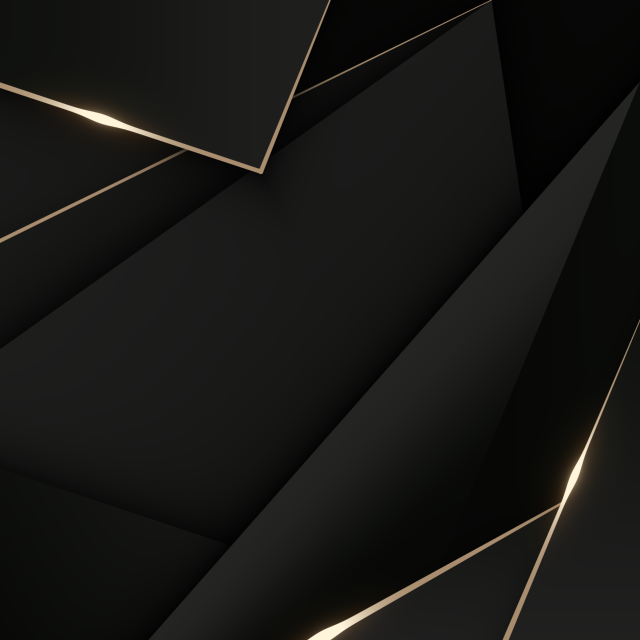
Write a Shadertoy shader that draws this background.

```glsl
#define GOLD vec3(0.66, 0.55, 0.43)
#define SPARK vec3(1.0, 0.96, 0.86)
#define HALO vec3(0.62, 0.40, 0.18)
#define GLINT_REACH 0.085
#define HALO_WIDTH 0.016
#define NO_GLINT vec2(-9.0)
#define APEX vec2(0.768, 1.0)
#define PEAK vec2(1.0, 0.8724)
#define CORNER vec2(0.4076, 0.7318)

// Signed distance to a line, positive on the left of a -> b
float side(vec2 p, vec2 a, vec2 b) {
    vec2 dir = normalize(b - a);
    return dot(p - a, vec2(-dir.y, dir.x));
}

float coverage(float d) {
    float px = 0.75 / min(iResolution.x, iResolution.y);
    return smoothstep(-px, px, d);
}

// Near-black with a faint green tint in the deepest tones
vec3 charcoal(float value) {
    return value * mix(vec3(0.95, 1.08, 0.85), vec3(1.0, 1.0, 0.98), smoothstep(0.03, 0.12, value));
}

// Lays a sheet over the scene, with a soft shadow outside its edge
vec3 sheet(vec3 col, float value, float d, float blur, float strength) {
    col *= 1.0 - strength * exp(-max(-d, 0.0) / blur);
    return mix(col, charcoal(value), coverage(d));
}

// Tapered gold strip with a bright glint and a warm halo
vec3 goldStrip(vec3 col, vec2 p, vec2 a, vec2 b, float widthA, float widthB, vec2 glint) {
    vec2 axis = b - a;
    float t = clamp(dot(p - a, axis) / dot(axis, axis), 0.0, 1.0);
    float d = length(p - a - axis * t);
    float along = dot(p - glint, normalize(axis)) / GLINT_REACH;
    float shine = exp(-along * along);
    float flare = exp(-along * along * 9.0);
    float halfWidth = mix(widthA, widthB, t) + 0.0035 * flare;

    col += HALO * 0.5 * shine * exp(-d / HALO_WIDTH);
    col += SPARK * 0.6 * flare * exp(-d / (HALO_WIDTH * 0.35));
    vec3 metal = mix(GOLD, SPARK, clamp(shine * 1.15, 0.0, 1.0));
    return mix(col, metal, coverage(halfWidth - d));
}

void mainImage(out vec4 fragColor, in vec2 fragCoord) {
    vec2 p = fragCoord / iResolution.xy;

    // Edges of the sheets
    vec2 ribbonStart = vec2(0.0, 0.6237);
    float ribbonEdge = -side(p, ribbonStart, APEX);
    float apexEdge = -side(p, APEX, vec2(0.8164, 0.6706));
    float centerEdge = -side(p, vec2(0.0, 0.4544), APEX);
    float lowerEdge = -side(p, vec2(0.0, 0.268), vec2(0.359, 0.148));
    float diagonal = side(p, PEAK, vec2(0.2318, 0.0));
    float ridge = side(p, PEAK, vec2(0.69, 0.121));

    // Back wall and the band below the thin strip
    vec3 col = charcoal(mix(0.10, 0.028, smoothstep(0.2, 0.6, p.x)));
    float band = mix(0.10, 0.08, p.x);
    col = sheet(col, band, min(ribbonEdge, apexEdge), 0.02, 0.2);

    // Large central sheet
    float slope = p.x * 0.6 + (1.0 - p.y) * 0.5;
    float center = mix(0.118, 0.08, smoothstep(0.15, 0.85, slope));
    col = sheet(col, center, min(centerEdge, apexEdge), 0.05, 0.7);
    col = goldStrip(col, p, ribbonStart, APEX, 0.0030, 0.0006, NO_GLINT);

    // Lower left sheet
    float lower = mix(0.035, 0.10, clamp(p.x * 2.0 + p.y * 1.2, 0.0, 1.0));
    col = sheet(col, lower, lowerEdge, 0.04, 0.6);

    // Folded diagonal: lit face, then shaded face
    float lit = mix(0.142, 0.035, smoothstep(0.0, 0.17 + 0.2 * p.y, diagonal));
    col = sheet(col, lit, diagonal, 0.035, 0.85);
    float shaded = mix(0.028, 0.043, smoothstep(0.75, 1.0, p.x));
    col = mix(col, charcoal(shaded), coverage(ridge));

    // Lower right sheets with their gold strips
    vec2 footStart = vec2(0.497, 0.0);
    vec2 footEnd = vec2(0.880, 0.215);
    vec2 railStart = vec2(0.790, 0.0);
    vec2 railEnd = vec2(1.0, 0.5);
    float railEdge = -side(p, railStart, railEnd);
    float footEdge = min(-side(p, footStart, footEnd), -railEdge);
    col = sheet(col, mix(0.12, 0.07, clamp(p.y * 4.0, 0.0, 1.0)), footEdge, 0.025, 0.35);
    vec2 footTail = footStart - 0.1 * (footEnd - footStart);
    col = goldStrip(col, p, footTail, footEnd, 0.0068, 0.0018, vec2(0.505, 0.005));
    col = sheet(col, mix(0.125, 0.065, clamp(p.y * 2.0, 0.0, 1.0)), railEdge, 0.02, 0.3);
    col = goldStrip(col, p, railStart, railEnd, 0.0044, 0.0006, vec2(0.898, 0.255));

    // Upper left sheet with its gold border
    vec2 borderStart = vec2(0.0, 0.867);
    vec2 borderEnd = vec2(0.5156, 1.0);
    float corner = min(side(p, borderStart, CORNER), side(p, CORNER, borderEnd));
    float upper = mix(0.065, 0.118, smoothstep(0.0, 0.5, p.x));
    col = sheet(col, upper, corner, 0.035, 0.75);
    col = goldStrip(col, p, CORNER, borderEnd, 0.0036, 0.0012, NO_GLINT);
    col = goldStrip(col, p, borderStart, CORNER, 0.0042, 0.0034, vec2(0.160, 0.815));

    fragColor = vec4(clamp(col, 0.0, 1.0), 1.0);
}
```
